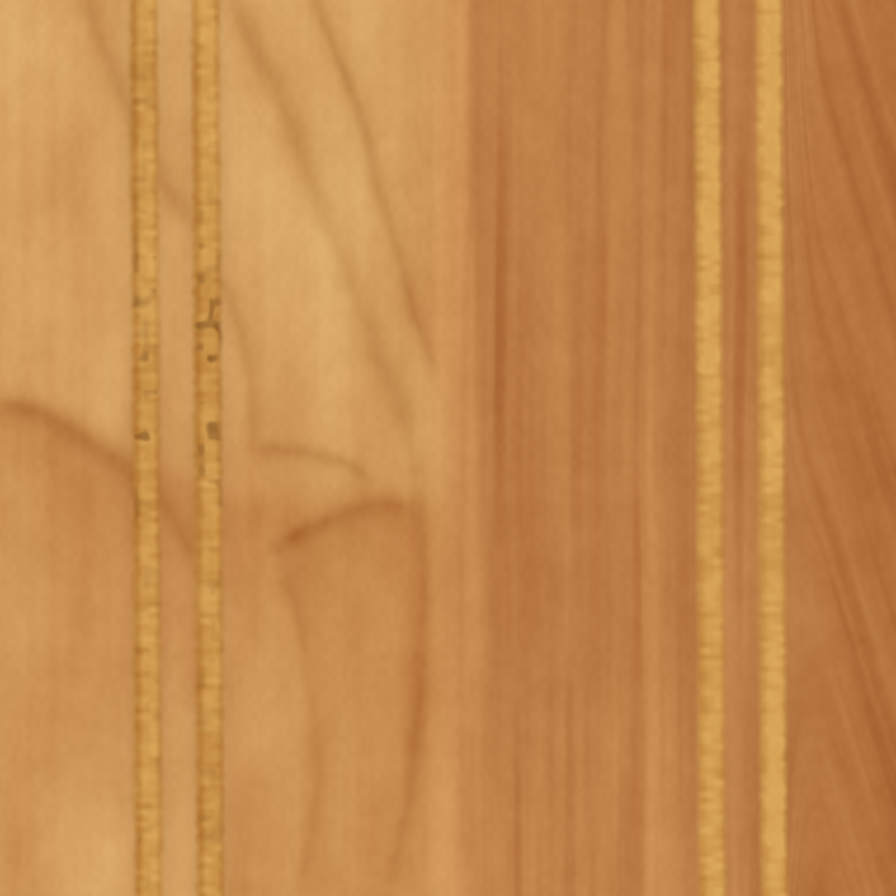
A Shadertoy shader for this texture:

```glsl
const vec3 CREAM = vec3(0.87, 0.685, 0.43);
const vec3 HONEY = vec3(0.79, 0.555, 0.32);
const vec3 CHERRY = vec3(0.785, 0.54, 0.315);
const vec3 UMBER = vec3(0.685, 0.425, 0.225);
const vec3 GROOVE_LIGHT = vec3(0.86, 0.66, 0.355);
const vec3 GROOVE_DARK = vec3(0.69, 0.45, 0.18);

float hash(vec2 p) {
    return fract(sin(dot(p, vec2(127.1, 311.7))) * 43758.5453);
}

float noise(vec2 p) {
    vec2 i = floor(p), f = fract(p);
    f = f * f * (3.0 - 2.0 * f);
    return mix(mix(hash(i), hash(i + vec2(1, 0)), f.x),
               mix(hash(i + vec2(0, 1)), hash(i + vec2(1, 1)), f.x), f.y);
}

float fbm(vec2 p) {
    float sum = 0.0, amp = 0.5;
    for (int i = 0; i < 4; i++) {
        sum += amp * noise(p);
        p = p * 2.03 + 17.3;
        amp *= 0.5;
    }
    return sum / 0.9375;
}

// Bowed growth line from a to b: soft core, wide shadow on one side, faded ends
float vein(vec2 p, vec2 a, vec2 b, float bow, float width) {
    vec2 axis = b - a;
    float len = length(axis);
    vec2 dir = axis / len, normal = vec2(-dir.y, dir.x);
    float t = clamp(dot(p - a, dir) / len, 0.0, 1.0);
    vec2 off = p - a - axis * t - normal * bow * 4.0 * t * (1.0 - t);
    float d = length(off);
    float side = smoothstep(-width, width, dot(off, normal));
    float ends = smoothstep(0.0, 0.12, t) * smoothstep(1.0, 0.88, t);
    float line = 0.5 * exp(-d * d / (width * width)) + 0.5 * exp(-d / (width * mix(1.5, 4.0, side)));
    return line * mix(0.45, 1.0, ends);
}

// Vertical fibres, from broad bands to thin threads
float fibres(vec2 p) {
    return 0.40 * noise(p * vec2(26.0, 1.2)) + 0.38 * noise(p * vec2(70.0, 2.2) + 9.0)
         + 0.22 * noise(p * vec2(150.0, 6.0) + 31.0);
}

vec3 paleBoard(vec2 p) {
    vec2 q = p + 0.022 * (vec2(fbm(p * 8.0), fbm(p * 8.0 + 40.0)) - 0.5);
    // Darker heartwood below an arched boundary
    float arch = mix(0.555 - 0.5 * max(q.x - 0.03, 0.0), 0.44, smoothstep(0.19, 0.31, q.x));
    float heart = smoothstep(0.03, -0.025, q.y - arch) * (0.45 + 0.4 * smoothstep(0.0, 0.5, q.y));
    float tone = 0.36 + heart * 0.62 + 1.3 * (fbm(p * vec2(10.0, 4.0) + 5.0) - 0.5);
    tone += 0.45 * (fibres(p) - 0.5);
    vec3 col = mix(CREAM, HONEY, clamp(tone, -0.05, 1.25));

    float v = 0.65 * vein(q, vec2(0.25, 1.02), vec2(0.46, 0.48), 0.012, 0.013);
    v += 0.75 * vein(q, vec2(0.35, 1.02), vec2(0.485, 0.56), 0.004, 0.008);
    v += 0.55 * vein(q, vec2(0.09, 1.02), vec2(0.22, 0.74), -0.012, 0.010);
    v += 0.50 * vein(q, vec2(0.22, 0.74), vec2(0.29, 0.50), 0.010, 0.009);
    v += 0.75 * vein(q, vec2(0.145, 0.48), vec2(0.0, 0.55), -0.012, 0.013);
    v += 0.55 * vein(q, vec2(0.145, 0.48), vec2(0.22, 0.37), 0.008, 0.010);
    v += 0.85 * vein(q, vec2(0.455, 0.435), vec2(0.31, 0.385), -0.014, 0.011);
    v += 0.65 * vein(q, vec2(0.41, 0.46), vec2(0.29, 0.495), -0.010, 0.009);
    v += 0.40 * vein(q, vec2(0.31, 0.38), vec2(0.33, 0.0), 0.030, 0.008);
    v += 0.55 * vein(q, vec2(0.46, 0.47), vec2(0.43, 0.0), 0.026, 0.010);
    v *= 0.55 + 0.8 * fbm(p * 11.0 + 70.0);
    return col - vec3(0.115, 0.135, 0.12) * min(v, 1.2);
}

vec3 redBoard(vec2 p) {
    // Grain leans over past the right-hand grooves
    float lean = smoothstep(0.85, 0.92, p.x);
    vec2 q = vec2(p.x + lean * 0.3 * (p.y - 0.5), p.y);
    q.x += 0.006 * (noise(p * vec2(5.0, 4.0)) - 0.5);
    float shade = 0.30 + 0.55 * smoothstep(0.76, 0.95, p.x);
    shade += 1.25 * (fibres(q) - 0.5) + 0.5 * (fbm(p * vec2(7.0, 3.0) + 60.0) - 0.5);
    // Thin, interrupted dark threads
    float thread = smoothstep(0.66, 0.95, noise(q * vec2(52.0, 1.6) + 81.0));
    shade += 0.4 * thread * (0.4 + noise(q * vec2(20.0, 9.0)));
    shade -= 0.6 * smoothstep(0.56, 0.49, p.x);
    return mix(CHERRY, UMBER, clamp(shade, -0.45, 1.25));
}

// Lays one routed groove over the wood; warmth is 0 for worn, 1 for bright
vec3 addGroove(vec3 wood, vec2 p, float centre, float warmth) {
    float x = p.x - centre + 0.006 * (p.y - 0.5);
    x += 0.002 * (noise(vec2(centre * 90.0, p.y * 110.0)) - 0.5);
    float halfWidth = 0.0145;
    float mask = smoothstep(halfWidth + 0.005, halfWidth - 0.005, abs(x));
    float halo = exp(-max(abs(x) - halfWidth, 0.0) / 0.008);
    float rim = smoothstep(0.3, 1.0, abs(x - 0.002) / halfWidth);
    float ticks = noise(vec2(x * 60.0 + centre * 70.0, p.y * 150.0));
    float wear = fbm(vec2(x * 30.0 + centre * 50.0, p.y * 12.0));
    float dark = mix(0.28, 0.08, warmth) + rim * mix(0.5, 0.35, warmth);
    dark += 0.4 * (ticks - 0.5) + 0.6 * (wear - 0.5);
    vec3 col = mix(GROOVE_LIGHT, GROOVE_DARK, clamp(dark, 0.0, 1.1));

    // Burnt chips gather above mid-height of the worn grooves
    float chips = smoothstep(0.6, 1.0, noise(vec2(x * 90.0 + centre * 37.0, p.y * 80.0)));
    chips *= (1.0 - warmth) * (0.2 + 0.8 * exp(-pow((p.y - 0.58) / 0.12, 2.0)));
    col *= 1.0 - vec3(0.30, 0.36, 0.42) * chips;
    return mix(wood * (1.0 - 0.05 * halo), col, mask * 0.93);
}

void mainImage(out vec4 fragColor, in vec2 fragCoord) {
    vec2 p = fragCoord / iResolution.xy;

    // Two boards meeting at a soft, slightly wandering seam
    float seam = 0.492 + 0.02 * (noise(vec2(3.0, p.y * 5.0)) - 0.5);
    vec3 col = mix(paleBoard(p), redBoard(p), smoothstep(-0.025, 0.03, p.x - seam));

    // Two pairs of grooves
    for (int pair = 0; pair < 2; pair++)
        for (int i = 0; i < 2; i++)
            col = addGroove(col, p, 0.163 + 0.629 * float(pair) + 0.069 * float(i), float(pair));

    // Faint pore mottling
    col += 0.018 * (noise(p * vec2(190.0, 120.0)) - 0.5) + 0.03 * (fbm(p * 35.0) - 0.5);
    fragColor = vec4(clamp(col, 0.0, 1.0), 1.0);
}
```
